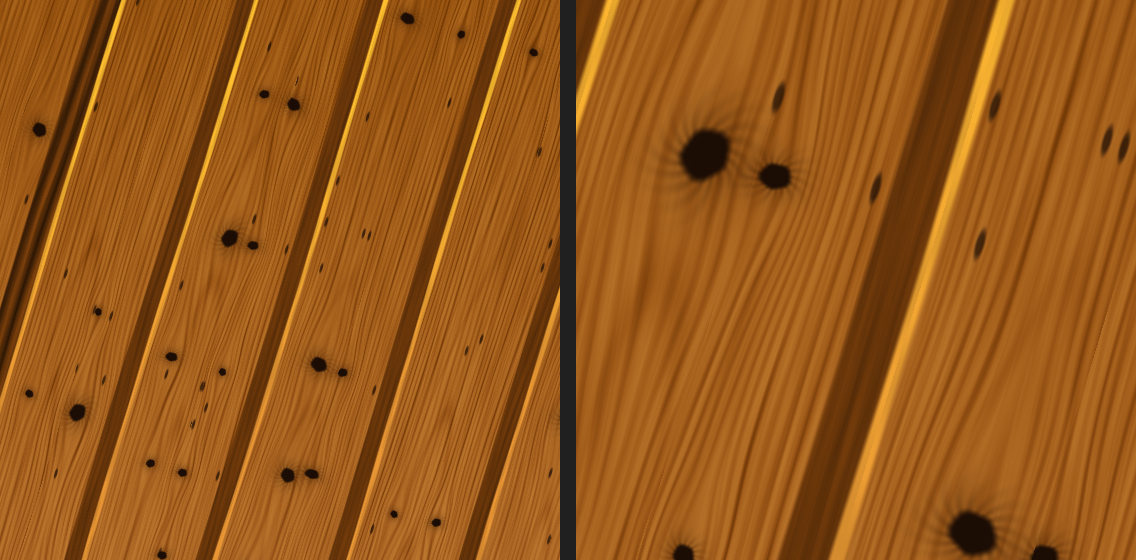
Left: the whole. Right: its middle third, enlarged.
This texture is drawn by a three.js fragment shader. Its source:

```glsl
varying vec2 vUv;

#define PITCH 0.235
#define LEAN 0.306
#define OFFSET 0.150
#define EDGE_WIDTH 0.036
#define SHADOW_WIDTH 0.15
#define SOFTNESS 0.008
#define GRAIN_LINES 27.0
#define GRAIN_DEPTH 0.62
#define KNOT_ROWS 5.0
#define KNOT_CHANCE 0.66
#define KNOT_SIZE 0.0175
#define TAU 6.28318

const vec3 WOOD_DARK = vec3(0.46, 0.23, 0.03);
const vec3 WOOD_MID = vec3(0.61, 0.34, 0.09);
const vec3 WOOD_LIGHT = vec3(0.73, 0.46, 0.17);
const vec3 SHADOW = vec3(0.39, 0.20, 0.035);
const vec3 EDGE_YELLOW = vec3(0.99, 0.74, 0.18);
const vec3 EDGE_ORANGE = vec3(0.90, 0.58, 0.20);
const vec3 KNOT = vec3(0.09, 0.04, 0.015);

float hash(vec2 p) {
  return fract(sin(dot(p, vec2(127.1, 311.7))) * 43758.55);
}

// Layered sines, slow along y and quick along x
float streaks(vec2 p) {
  float n = 0.0;
  float amp = 0.5;
  for (int i = 0; i < 4; i++) {
    n += amp * sin(p.x + 1.7 * sin(p.y + 0.6 * p.x));
    p = p * vec2(2.13, 1.71) + vec2(1.3, 4.1);
    amp *= 0.65;
  }
  return n;
}

// x: sideways push on the grain, y: stained halo, z: dark core
vec3 knots(vec2 q, float plank, float width) {
  vec3 sum = vec3(0.0);
  float row = floor(q.y * KNOT_ROWS);
  for (int i = -1; i <= 1; i++) {
    for (int j = 0; j < 2; j++) {
      vec2 id = vec2(plank, row + float(i));
      vec2 seed = id + vec2(3.7, 37.3 * float(j));
      float side = float(j) * 2.0 - 1.0;
      float present = step(hash(id), KNOT_CHANCE) * step(hash(seed + 5.3), 0.8);

      float across = 0.43 + side * mix(0.07, 0.22, hash(id + 11.7));
      float along = id.y + 0.25 + 0.5 * hash(id + 2.9);
      vec2 jitter = vec2(0.015, 0.035) * (hash(seed + 8.1) - 0.5);
      vec2 d = q - vec2(across * width, along / KNOT_ROWS) - jitter;

      float size = hash(seed + 1.9);
      float r = KNOT_SIZE * mix(0.38, 1.0, size * size);
      float angle = atan(d.y, d.x);
      float rim = length(d * vec2(mix(0.75, 1.1, hash(seed + 6.4)), 1.0));
      rim *= 1.0 + 0.07 * sin(2.0 * angle + 9.0 * size) + 0.04 * sin(5.0 * angle);

      // Halo with feathered rays
      vec2 flow = d * vec2(1.0, 0.42);
      float rays = 0.75 + 0.25 * sin(17.0 * angle + 400.0 * rim);
      sum.x += present * d.x * exp(-dot(flow, flow) / (8.0 * r * r));
      sum.y += present * rays * exp(-rim * rim / (2.6 * r * r));
      sum.z = max(sum.z, present * (1.0 - smoothstep(0.7 * r, r + 0.001, rim)));
    }
  }
  return sum;
}

void main() {
  // Leaning planks: s counts them across, t runs along them
  float slant = length(vec2(LEAN, 1.0));
  float width = PITCH / slant;
  float s = (vUv.x - OFFSET - LEAN * vUv.y) / PITCH;
  float t = dot(vUv, vec2(LEAN, 1.0)) / slant;
  s += 0.008 * sin(5.0 * t + 1.9 * floor(s + 0.5));
  float plank = floor(s);
  float f = fract(s);
  float character = hash(vec2(plank, 4.2));
  vec3 knot = knots(vec2(f * width, t), plank, width);

  // Fine growth lines of uneven strength, parted by the knots
  float g = f - 0.75 * knot.x / width;
  float wander = 0.03 * sin(2.6 * t + 9.0 * character) + 0.01 * sin(7.3 * t + 5.0 * g);
  float phase = GRAIN_LINES * (g + wander) + 0.6 * sin(11.0 * g + 20.0 * character);
  float line = floor(phase + 0.5);
  float strength = mix(0.45, 1.25, hash(vec2(line, plank)));
  strength *= 0.85 + 0.3 * sin(9.0 * t + 2.4 * line);
  float dip = 0.5 + 0.5 * cos(TAU * phase);
  float fine = 0.55 - 1.5 * strength * dip * dip;

  // Broad arched figure down the plank middle
  float middle = g - 0.4 - 0.12 * (character - 0.5) + wander;
  float arch = 34.0 * middle * middle + 2.6 * t + 0.3 * sin(6.0 * t + 8.0 * g);
  float figure = pow(0.5 + 0.5 * sin(TAU * (arch + character)), 10.0);

  float fibre = streaks(vec2(75.0 * g + 13.0 * plank, 16.0 * t));
  float blotch = streaks(vec2(5.0 * f + 3.0 * plank, 3.0 * t));
  float tone = 0.16 + GRAIN_DEPTH * mix(0.75, 1.15, character) * fine;
  tone += 0.30 * fibre + 0.13 * blotch - 0.5 * figure * mix(0.4, 1.0, character);
  tone += 0.65 * (0.5 - vUv.y);
  vec3 color = mix(WOOD_MID, WOOD_LIGHT, clamp(tone, 0.0, 1.0));
  color = mix(color, WOOD_DARK, clamp(-tone, 0.0, 1.0));
  color.b -= 0.03 * (vUv.y - 0.4);

  // Sparse resin flecks, one chance per cell
  vec2 grid = vec2(13.0 * f, 26.0 * t);
  vec2 cell = floor(grid) + vec2(29.0 * plank, 0.0);
  vec2 offset = fract(grid) - 0.3 - 0.4 * vec2(hash(cell), hash(cell + 3.1));
  float fleck = 1.0 - smoothstep(0.08, 0.2, length(offset * vec2(1.0, 0.6)));
  color = mix(color, KNOT, 0.7 * fleck * step(hash(cell + 7.7), 0.022));

  // Shaded groove, deeper beside the leftmost plank
  float deep = step(plank, -1.5);
  float start = 1.0 - SHADOW_WIDTH - 0.07 * deep;
  float groove = smoothstep(start - SOFTNESS, start + SOFTNESS, f);
  vec3 shade = SHADOW * (1.0 + 0.10 * fibre + 0.10 * fine);
  shade *= 1.0 - deep * (0.15 + 0.3 * sin(55.0 * f + 2.0 * sin(4.0 * t)));
  color = mix(color, shade, groove);

  // Knots and their stain
  color = mix(color, SHADOW * 0.85, 0.75 * min(knot.y, 1.0));
  color = mix(color, KNOT, 0.96 * knot.z);

  // Lit edge, slightly worn along its length
  float seam = abs(f - step(0.5, f));
  float halfEdge = 0.5 * EDGE_WIDTH * (1.0 + 0.15 * sin(17.0 * t + plank));
  float edge = 1.0 - smoothstep(halfEdge - SOFTNESS, halfEdge + SOFTNESS, seam);
  vec3 lit = mix(EDGE_ORANGE, EDGE_YELLOW, smoothstep(0.2, 0.9, vUv.y));
  lit *= 0.97 + 0.05 * sin(31.0 * t + 4.0 * sin(9.0 * t + plank));
  color = mix(color, lit, edge);

  gl_FragColor = vec4(color, 1.0);
}
```
